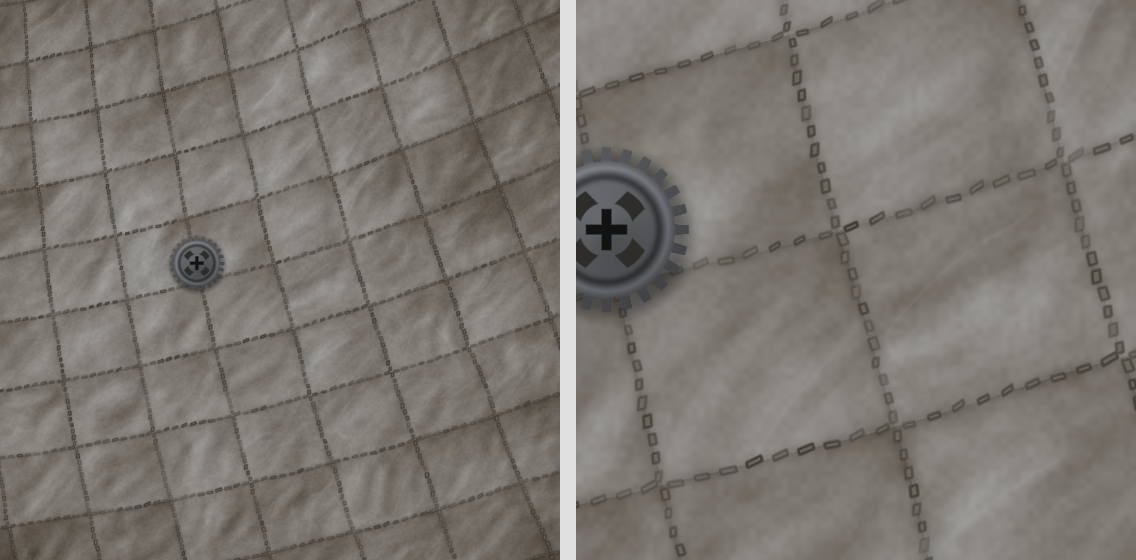
Left, the full canvas; right, a detail of the centre.
Write a WebGL 1 fragment shader that draws this texture.

```glsl
precision highp float;
uniform vec2 u_resolution;

#define SHADOW vec3(0.378, 0.350, 0.315)
#define HIGHLIGHT vec3(0.58, 0.57, 0.555)
#define SEAM_DARK vec3(0.25, 0.235, 0.21)
#define THREAD vec3(0.46, 0.435, 0.395)
#define METAL vec3(0.35, 0.36, 0.375)
#define STITCHES vec2(9.0, 11.0)
#define CELL vec2(0.1336, 0.1179)
#define LATTICE_ORIGIN vec2(0.461, 0.354)
#define STEP_ACROSS vec2(0.128, -0.0382)
#define STEP_DOWN vec2(0.0277, 0.1146)
#define GEAR_CENTER vec2(0.3515, 0.530)
#define GEAR_RADIUS 0.049

float hash(vec2 p) {
  vec3 q = fract(p.xyx * vec3(0.1031, 0.1030, 0.0973));
  q += dot(q, q.yzx + 33.33);
  return fract((q.x + q.y) * q.z);
}

float noise(vec2 p) {
  vec2 i = floor(p), f = fract(p);
  f = f * f * (3.0 - 2.0 * f);
  return mix(mix(hash(i), hash(i + vec2(1, 0)), f.x),
             mix(hash(i + vec2(0, 1)), hash(i + vec2(1, 1)), f.x), f.y);
}

float fbm(vec2 p) {
  float sum = 0.0, amp = 0.53;
  for (int k = 0; k < 4; k++) {
    sum += amp * noise(p);
    p = mat2(1.6, 1.2, -1.2, 1.6) * p + 7.1;
    amp *= 0.5;
  }
  return sum;
}

// Inverts the gently curved quilting grid by fixed-point iteration
vec2 quiltCoords(vec2 p) {
  vec2 a = STEP_ACROSS, b = STEP_DOWN, g = vec2(0.0);
  float det = a.x * b.y - a.y * b.x;
  for (int k = 0; k < 8; k++) {
    vec2 bend = vec2(0.0004 * g.x * g.x + 0.0044 * g.x * g.y + 0.0013 * g.y * g.y,
                     0.0009 * g.y * g.y - 0.0025 * g.x * g.x);
    vec2 r = vec2(p.x, 1.0 - p.y) - LATTICE_ORIGIN - bend;
    g = vec2(b.y * r.x - b.x * r.y, a.x * r.y - a.y * r.x) / det;
  }
  return g;
}

// Signed distance to a row of uneven stitches, and the strength of the nearest one
vec2 stitchRow(float across, float along, float count, float span, float id, vec2 size) {
  float s = along * count;
  float r = hash(vec2(floor(s), id));
  vec2 q = vec2(across + (r - 0.5) * 0.0022, (fract(s) - 0.5) * span / count);
  q.x += q.y * (0.12 + 0.4 * (r - 0.5));
  vec2 d = abs(q) - size * (0.65 + 0.5 * fract(r * 17.0));
  float sd = length(max(d, 0.0)) + min(max(d.x, d.y), 0.0) - 0.0009;
  return vec2(sd, 0.45 + 0.55 * fract(r * 41.0));
}

// Folds and puffiness of the padded cloth, as a brightness
float clothLight(vec2 p, vec2 grid) {
  vec2 cell = floor(grid), f = fract(grid);
  float puff = pow(16.0 * f.x * (1.0 - f.x) * f.y * (1.0 - f.y), 0.4);
  float turn = 0.80 + 0.5 * (hash(cell + 13.0) - 0.5);
  vec2 dir = vec2(cos(turn), sin(turn));
  vec2 w = vec2(dot(p, dir) * 11.0, dot(p, vec2(dir.y, -dir.x)) * 25.0);
  w += 9.0 * vec2(hash(cell + 40.0), hash(cell + 71.0));
  w += 0.6 * vec2(noise(p * 12.0), noise(p * 12.0 + 31.0));
  float slope = fbm(w + vec2(0.1, 0.4)) - fbm(w);
  float crease = pow(1.0 - abs(2.0 * noise(w * vec2(0.7, 1.1) + 5.0) - 1.0), 14.0);
  vec2 c = p - vec2(0.42, 0.53);
  float light = 0.71 - 1.05 * dot(c, c) + 0.8 * (fbm(p * 8.0) - 0.5);
  light += puff * (1.3 * slope + 0.35 * crease * (noise(w * 0.7 + 3.0) - 0.2));
  light += 0.30 * (f.y - 0.5) - 0.20 * (f.x - 0.5) + 0.18 * (puff - 0.75);
  light += 0.5 * (1.0 - puff) * (noise(p * 70.0) - 0.5);
  return light + 0.16 * (noise(p * 260.0) - 0.5) + 0.12 * (hash(cell) - 0.5);
}

vec3 addGear(vec3 col, vec2 q, float px) {
  float aa = px / GEAR_RADIUS;
  q /= GEAR_RADIUS;
  float r = length(q);
  float shadow = 1.0 - smoothstep(0.85, 1.15, length(q + vec2(-0.03, 0.07)));
  col *= 1.0 - 0.35 * shadow;
  // Teeth, rim and recessed groove
  float tooth = smoothstep(-0.35, 0.35, cos(24.0 * atan(q.y, q.x + 1e-5)));
  float edge = mix(0.83, 1.0, tooth);
  float lit = 1.0 + 0.15 * dot(q, vec2(-0.5, 0.8)) / (r + 0.01);
  vec3 metal = METAL * lit * mix(1.0, 0.85, smoothstep(0.80, 0.86, r));
  metal *= 1.0 + 0.22 * exp(-pow((r - 0.75) / 0.04, 2.0));
  metal *= 1.0 - 0.40 * exp(-pow((r - 0.64) / 0.05, 2.0));
  // Diagonal slots and cross-shaped axle hole
  vec2 b = abs(q);
  float slot = max(abs(r - 0.43) - 0.10, abs(b.x - b.y) * 0.7071 - 0.15);
  float axle = min(max(b.x - 0.25, b.y - 0.06), max(b.y - 0.25, b.x - 0.06));
  metal = mix(metal, vec3(0.18, 0.175, 0.165), 1.0 - smoothstep(-aa, aa, slot));
  metal = mix(metal, vec3(0.07), 1.0 - smoothstep(-aa, aa, axle));
  return mix(col, metal, 1.0 - smoothstep(edge - aa, edge + aa, r));
}

void main() {
  vec2 p = gl_FragCoord.xy / u_resolution.y;
  float px = 1.0 / u_resolution.y;
  vec2 grid = quiltCoords(p);
  grid += 0.035 * (vec2(noise(p * 13.0), noise(p * 13.0 + 50.0)) - 0.5);
  vec3 col = mix(SHADOW, HIGHLIGHT, clothLight(p, grid));

  // Seams: soft valley, dark stitch holes, pale thread
  vec2 line = floor(grid + 0.5);
  vec2 offset = (grid - line) * CELL;
  vec2 steep = stitchRow(offset.x, grid.y, STITCHES.y, CELL.y, line.x + 20.0, vec2(0.0015, 0.0026));
  vec2 shallow = stitchRow(offset.y, grid.x, STITCHES.x, CELL.x, line.y + 60.0, vec2(0.0010, 0.0036));
  vec2 stitch = steep.x < shallow.x ? steep : shallow;
  float valley = exp(-pow(min(abs(offset.x), abs(offset.y)) / 0.004, 2.0));
  float wear = stitch.y * (0.45 + 0.75 * noise(p * 30.0));
  col *= 1.0 - 0.10 * valley;
  float hole = 1.0 - smoothstep(-0.0004, 0.0006 + px, stitch.x);
  float thread = 1.0 - smoothstep(-px, 0.5 * px, stitch.x + 0.0010);
  col = mix(col, SEAM_DARK, min(wear, 1.0) * hole);
  col = mix(col, THREAD, 0.75 * thread);

  col = addGear(col, p - GEAR_CENTER, px);
  gl_FragColor = vec4(clamp(col, 0.0, 1.0), 1.0);
}
```
